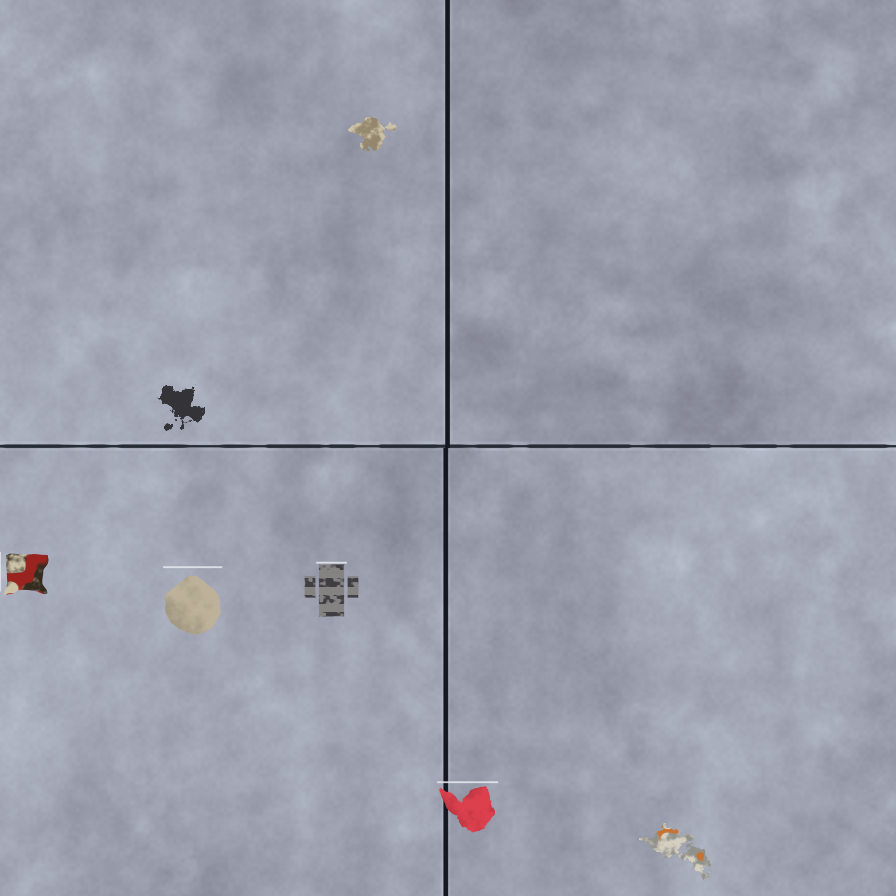
A Shadertoy shader for this texture:

```glsl
const vec3 STONE_DARK = vec3(0.53, 0.54, 0.60);
const vec3 STONE_LIGHT = vec3(0.70, 0.72, 0.78);
const vec3 CREAM = vec3(0.80, 0.76, 0.66);
const vec3 TAN = vec3(0.58, 0.53, 0.43);
const vec3 CHARCOAL = vec3(0.20, 0.20, 0.22);
const vec3 RED = vec3(0.86, 0.25, 0.30);

float hash(vec2 p) {
    vec3 q = fract(p.xyx * 0.1031);
    q += dot(q, q.yzx + 33.33);
    return fract((q.x + q.y) * q.z);
}

float noise(vec2 p) {
    vec2 i = floor(p), f = fract(p);
    f = f * f * (3.0 - 2.0 * f);
    return mix(mix(hash(i), hash(i + vec2(1, 0)), f.x),
               mix(hash(i + vec2(0, 1)), hash(i + vec2(1, 1)), f.x), f.y);
}

float fbm(vec2 p) {
    float sum = 0.0, gain = 0.5;
    for (int i = 0; i < 5; i++) {
        sum += gain * noise(p);
        p = mat2(1.6, 1.2, -1.2, 1.6) * p + 17.3;
        gain *= 0.5;
    }
    return sum / 0.96875;
}

float cover(float d, float px) {
    return 1.0 - smoothstep(-px, px, d);
}

float box(vec2 p, vec2 halfSize) {
    vec2 d = abs(p) - halfSize;
    return max(d.x, d.y);
}

// Torn, tilted ellipse
float scrap(vec2 p, vec2 size, float tilt, float ragged, float seed) {
    float c = cos(tilt), s = sin(tilt);
    vec2 q = mat2(c, -s, s, c) * p / size;
    float tear = 2.0 * ragged * (fbm(q * 1.7 + seed) - 0.5);
    return (length(q) + tear - 0.9) * min(size.x, size.y);
}

// Two tones broken up by creases
vec3 crumple(vec2 p, vec3 a, vec3 b, float scale) {
    return mix(a, b, smoothstep(0.35, 0.65, fbm(p * scale)));
}

// Cloudy cement with brushed streaks, scuffs and grain
vec3 stone(vec2 uv, vec2 tile) {
    float topRight = step(-0.5, min(tile.x, tile.y));
    vec2 p = uv + 7.0 * (tile + 2.0);
    float cloud = fbm(p * 5.0) - 0.5;
    float streak = fbm(p * mix(vec2(18, 6), vec2(6, 18), topRight) + 40.0) - 0.5;
    float mottle = fbm(p * 38.0 + 80.0) - 0.5;
    float grain = noise(p * 230.0) - 0.5;
    float scuff = smoothstep(0.55, 0.8, fbm(p * 11.0 + 9.0));
    float tone = 0.52 - 0.13 * topRight - 0.05 * tile.x * (1.0 - topRight);
    tone += 0.8 * cloud + 0.6 * streak + 0.5 * mottle + 0.12 * grain;
    tone += 0.35 * scuff * (0.5 + mottle);
    return mix(STONE_DARK, STONE_LIGHT, clamp(tone - 0.03, -0.2, 1.2));
}

// Dark joints with pale worn edges
vec3 joints(vec3 col, vec2 uv, vec2 gap, float px) {
    float chip = smoothstep(0.55, 0.85, noise(vec2(uv.x * 55.0, 3.0)));
    vec2 width = vec2(0.0026, 0.0020 - 0.0007 * chip);
    float rim = cover(min(gap.x, gap.y) - 0.005, 0.0015);
    col *= 1.0 + 0.07 * rim * (0.4 + noise(uv * 60.0));
    col = mix(col, vec3(0.15, 0.17, 0.21), cover(gap.y - width.y, px));
    return mix(col, vec3(0.08, 0.09, 0.12), cover(gap.x - width.x, px));
}

vec3 litter(vec3 col, vec2 uv, float px) {
    vec3 paper = crumple(uv, CREAM, TAN, 110.0);
    col = mix(col, paper, cover(scrap(uv - vec2(0.417, 0.850), vec2(0.021), 0.3, 0.9, 4.0), px));
    col = mix(col, CHARCOAL, cover(scrap(uv - vec2(0.201, 0.542), vec2(0.023), 0.5, 1.1, 12.0), px));

    // Folded sheet with a pointed top
    vec2 p = uv - vec2(0.215, 0.325);
    float sheet = max(scrap(p, vec2(0.034, 0.037), 0.4, 0.25, 21.0), abs(p.x) * 0.8 + p.y - 0.036);
    col = mix(col, crumple(uv, vec3(0.74, 0.70, 0.60), vec3(0.64, 0.60, 0.51), 32.0), cover(sheet, px));

    // Printed card with two side tabs
    p = uv - vec2(0.370, 0.341);
    float card = min(box(p, vec2(0.014, 0.029)), box(vec2(abs(p.x) - 0.024, p.y - 0.004), vec2(0.006, 0.012)));
    float print = step(0.45, fract(p.y * 52.0 + 0.25)) * smoothstep(0.25, 0.6, noise(p * 260.0 + 50.0));
    col = mix(col, mix(vec3(0.52, 0.51, 0.51), CHARCOAL, 0.85 * print), cover(card, px));

    // Colourful wrapper
    p = uv - vec2(0.030, 0.359);
    vec3 foil = crumple(uv, vec3(0.20, 0.17, 0.12), CREAM, 70.0);
    foil = mix(foil, vec3(0.60, 0.14, 0.12), smoothstep(0.55, 0.65, noise(uv * 90.0 + 5.0)));
    col = mix(col, foil, cover(box(p, vec2(0.021, 0.019)) + 0.012 * (noise(uv * 80.0) - 0.5), px));

    // Red scrap with an arm
    float red = min(scrap(uv - vec2(0.532, 0.098), vec2(0.021, 0.028), -0.3, 0.4, 31.0),
                    scrap(uv - vec2(0.508, 0.101), vec2(0.024, 0.010), -0.8, 0.4, 35.0));
    col = mix(col, crumple(uv, RED, RED * 0.88, 60.0), cover(red, px));

    // Pale torn wrapper
    float torn = min(scrap(uv - vec2(0.745, 0.060), vec2(0.024, 0.017), 0.2, 0.7, 43.0),
                     scrap(uv - vec2(0.776, 0.042), vec2(0.021, 0.012), -0.8, 0.8, 47.0));
    vec3 pale = crumple(uv, vec3(0.83, 0.81, 0.75), vec3(0.57, 0.57, 0.55), 100.0);
    pale = mix(pale, vec3(0.78, 0.45, 0.20), smoothstep(0.70, 0.82, noise(uv * 110.0)));
    col = mix(col, pale, cover(torn, px));

    // Thin white slivers
    float sliver = min(box(uv - vec2(0.215, 0.367), vec2(0.033, 0.001)), box(uv - vec2(0.370, 0.372), vec2(0.017, 0.001)));
    sliver = min(sliver, box(uv - vec2(0.522, 0.127), vec2(0.034, 0.001)));
    sliver = min(sliver, box(uv - vec2(0.0, 0.362), vec2(0.001, 0.022)));
    return mix(col, vec3(0.90, 0.91, 0.93), 0.9 * cover(sliver, px));
}

void mainImage(out vec4 fragColor, in vec2 fragCoord) {
    vec2 uv = fragCoord / iResolution.xy;
    float px = 0.75 / min(iResolution.x, iResolution.y);
    float pitch = 0.51;
    vec2 cell = (uv - vec2(0.4975 + 0.002 * step(0.5, uv.y), 0.502)) / pitch;
    vec2 gap = abs(cell - round(cell)) * pitch;
    vec3 col = joints(stone(uv, floor(cell)), uv, gap, px);
    fragColor = vec4(litter(col, uv, px), 1.0);
}
```
